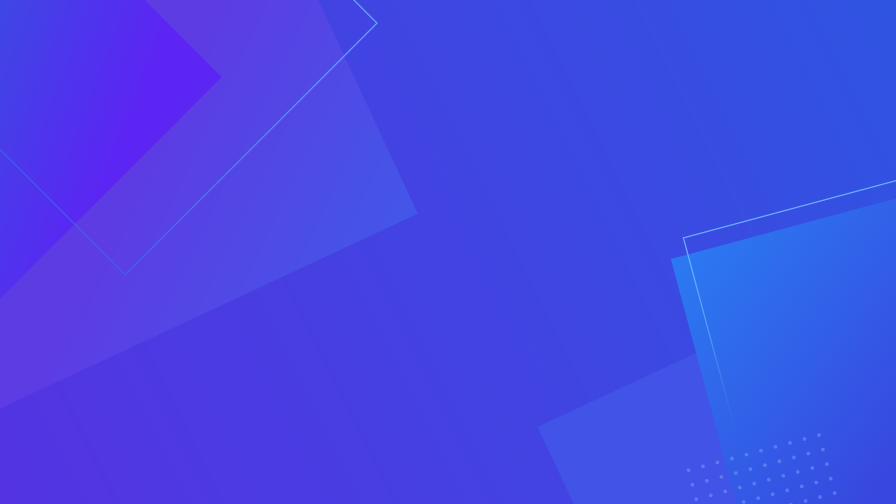
This background is drawn by a WebGL 1 fragment shader. Its source:

```glsl
precision highp float;
// Blue-violet gradient backdrop with tilted translucent panels, hairline frames and a dot grid.

uniform vec2 u_resolution;

// Lengths are in canvas heights, angles in radians.
const float TILT_STEEP = 0.7854;
const float TILT_PANEL = 0.4363;
const float TILT_SHALLOW = 0.2630;

const vec2 LEFT_PANEL_CORNER = vec2(0.829, 0.576);
const vec2 VIOLET_CORNER = vec2(0.440, 0.847);
const vec2 LEFT_FRAME_CORNER = vec2(0.748, 0.954);
const float LEFT_FRAME_WIDTH = 0.706;
const vec2 LOWER_PANEL_CORNER = vec2(1.067, 0.153);
const vec2 BLUE_CORNER = vec2(1.331, 0.486);
const vec2 RIGHT_FRAME_CORNER = vec2(1.356, 0.528);
const float LINE_HALF_WIDTH = 0.0012;

const vec2 DOT_ORIGIN = vec2(1.366, 0.067);
const float DOT_SPACING = 0.0298;
const float DOT_RADIUS = 0.0036;
const float DOT_COLUMNS = 10.0;
const float DOT_OPACITY = 0.6;

const vec3 BACK_INDIGO = vec3(0.330, 0.200, 0.885);
const vec3 BACK_BLUE = vec3(0.185, 0.330, 0.885);
const vec3 PANEL_PURPLE = vec3(0.365, 0.235, 0.895);
const vec3 PANEL_BLUE = vec3(0.260, 0.340, 0.905);
const vec3 VIOLET_COOL = vec3(0.250, 0.270, 0.900);
const vec3 VIOLET_HOT = vec3(0.360, 0.145, 0.955);
const vec3 LOWER_PANEL = vec3(0.255, 0.330, 0.905);
const vec3 AZURE = vec3(0.170, 0.470, 0.945);
const vec3 AZURE_DEEP = vec3(0.220, 0.280, 0.875);
const vec3 LINE_DIM = vec3(0.240, 0.390, 0.920);
const vec3 LINE_BRIGHT = vec3(0.420, 0.690, 0.980);
const vec3 DOT_COLOR = vec3(0.440, 0.580, 0.980);

// Coordinates along the axes of a frame turned by the given angle.
vec2 toFrame(vec2 p, vec2 corner, float angle) {
  float c = cos(angle), s = sin(angle);
  vec2 d = p - corner;
  return vec2(c * d.x + s * d.y, c * d.y - s * d.x);
}

// Signed distances to panels reaching off the canvas from one corner.
float lowerRightCorner(vec2 q) { return max(q.x, -q.y); }
float upperLeftCorner(vec2 q) { return max(-q.x, q.y); }

float fill(float dist, float pixel) {
  return clamp(0.5 - dist / pixel, 0.0, 1.0);
}

float hairline(float dist, float pixel) {
  float thin = min(1.0, 2.0 * LINE_HALF_WIDTH / pixel);
  return fill(abs(dist) - LINE_HALF_WIDTH, pixel) * thin;
}

// Linear blend between two points.
vec3 ramp(vec2 p, vec2 from, vec2 to, vec3 a, vec3 b) {
  vec2 axis = to - from;
  return mix(a, b, clamp(dot(p - from, axis) / dot(axis, axis), 0.0, 1.0));
}

void main() {
  float pixel = 1.0 / u_resolution.y;
  vec2 p = gl_FragCoord.xy * pixel;

  // Backdrop
  vec3 color = ramp(p, vec2(0.0), vec2(1.83, 0.91), BACK_INDIGO, BACK_BLUE);

  // Large panel and violet square at upper left
  vec2 q = toFrame(p, LEFT_PANEL_CORNER, TILT_PANEL);
  vec3 tint = ramp(p, vec2(0.30, 0.72), vec2(0.78, 0.49), PANEL_PURPLE, PANEL_BLUE);
  color = mix(color, tint, fill(lowerRightCorner(q), pixel));

  q = toFrame(p, VIOLET_CORNER, TILT_STEEP);
  tint = ramp(p, vec2(0.0, 0.95), vec2(0.29, 0.84), VIOLET_COOL, VIOLET_HOT);
  color = mix(color, tint, fill(lowerRightCorner(q), pixel));

  // Left frame, brighter toward its right corner
  q = toFrame(p, LEFT_FRAME_CORNER, TILT_STEEP);
  float frame = max(lowerRightCorner(q), -q.x - LEFT_FRAME_WIDTH);
  tint = ramp(p, vec2(0.25, 0.45), vec2(0.75, 0.95), LINE_DIM, LINE_BRIGHT);
  color = mix(color, tint, 0.9 * hairline(frame, pixel));

  // Panels at lower right
  q = toFrame(p, LOWER_PANEL_CORNER, TILT_PANEL);
  color = mix(color, LOWER_PANEL, fill(upperLeftCorner(q), pixel));

  q = toFrame(p, BLUE_CORNER, TILT_SHALLOW);
  tint = ramp(p, vec2(1.35, 0.46), vec2(1.81, 0.12), AZURE, AZURE_DEEP);
  color = mix(color, tint, fill(upperLeftCorner(q), pixel));

  // Right frame, fading down its left side
  q = toFrame(p, RIGHT_FRAME_CORNER, TILT_SHALLOW);
  float fade = smoothstep(0.12, 0.50, p.y);
  color = mix(color, LINE_BRIGHT, fade * hairline(upperLeftCorner(q), pixel));

  // Dot grid, running off the bottom
  q = toFrame(p, DOT_ORIGIN, TILT_SHALLOW) / DOT_SPACING;
  vec2 cell = clamp(floor(q + 0.5), vec2(0.0, -12.0), vec2(DOT_COLUMNS - 1.0, 0.0));
  float dotDist = length(q - cell) * DOT_SPACING - DOT_RADIUS;
  color = mix(color, DOT_COLOR, DOT_OPACITY * fill(dotDist, pixel));

  gl_FragColor = vec4(color, 1.0);
}
```
